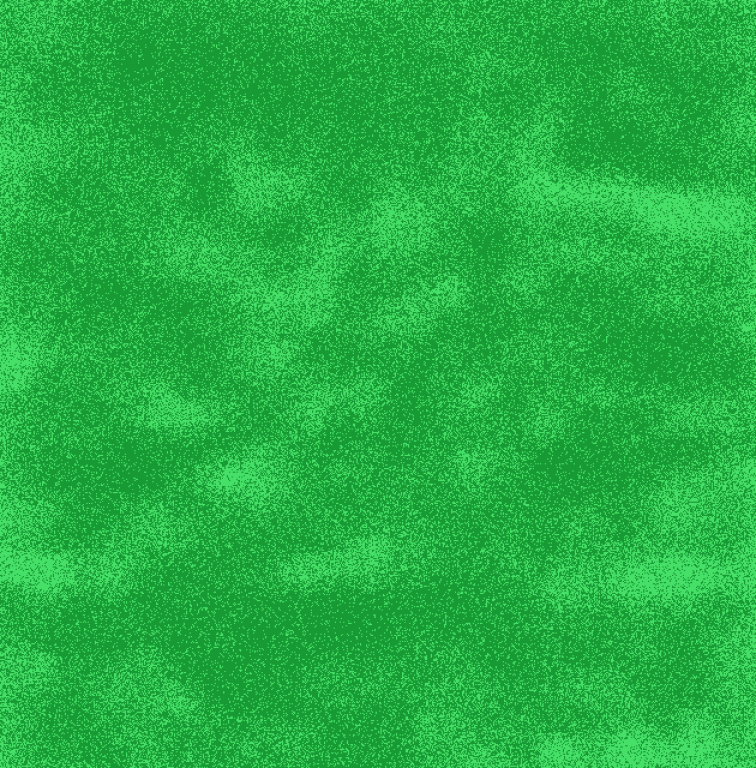
Write a WebGL 2 fragment shader that draws this texture.

```glsl
#version 300 es
precision highp float;
// Two-tone green stipple: every cell of a very fine square grid is dark or light.
// A cloudy density field with level streaks and brighter rims sets the odds of
// a light cell; each pixel averages the cells it covers, which softens edges.

uniform vec2 u_resolution;
out vec4 fragColor;

const vec3 DARK_GREEN = vec3(0.09, 0.60, 0.20);
const vec3 LIGHT_GREEN = vec3(0.275, 0.88, 0.41);

const float CELLS_PER_HEIGHT = 640.0;
const float BASE_DENSITY = 0.225;
const vec2 DENSITY_RANGE = vec2(0.05, 0.82);

// Scales in features per canvas height, amounts in the exponent of the density
const vec2 STREAK_SCALE = vec2(2.6, 10.0);
const vec2 CLOUD_SCALE = vec2(9.0, 14.0);
const vec2 PUFF_SCALE = vec2(20.0, 24.0);
const float STREAK_AMOUNT = 1.4;
const float CLOUD_AMOUNT = 1.6;
const float PUFF_AMOUNT = 1.2;

const float WARP_SCALE = 3.0;
const float WARP_AMOUNT = 0.10;
const float RIM_WIDTH = 0.05;
const float RIM_AMOUNT = 0.28;

// Integer hash of a lattice point, from 0 to 1
float hash(ivec2 cell, uint seed) {
    uvec2 q = uvec2(cell) * uvec2(1597u, 3643u) + seed * 7919u;
    uint h = q.x * 747796u + (q.y ^ (q.x >> 7));
    h = (h ^ (h >> 16)) * 0x7feb352du;
    h = (h ^ (h >> 15)) * 0x846ca68bu;
    h ^= h >> 16;
    return float(h >> 8) / 16777216.0;
}

// Smooth value noise
float noise(vec2 p, uint seed) {
    ivec2 i = ivec2(floor(p));
    vec2 f = fract(p);
    f = f * f * f * (f * (f * 6.0 - 15.0) + 10.0);
    float low = mix(hash(i, seed), hash(i + ivec2(1, 0), seed), f.x);
    float high = mix(hash(i + ivec2(0, 1), seed), hash(i + ivec2(1, 1), seed), f.x);
    return mix(low, high, f.y);
}

// Brightening along the four sides, broken up by noise
float rim(vec2 p, vec2 size) {
    vec2 toSide = min(p, size - p);
    vec2 glow = exp(-max(toSide, 0.0) / RIM_WIDTH);
    float sides = glow.x * (0.5 + noise(p * vec2(2.0, 5.0), 11u));
    float ends = glow.y * noise(p * vec2(5.0, 2.0), 12u);
    return sides + ends;
}

// Chance that a cell at p is light: wide dim ground, sparser bright clouds
float density(vec2 p, vec2 size) {
    vec2 bend = vec2(noise(p * WARP_SCALE, 1u), noise(p * WARP_SCALE, 2u)) - 0.5;
    vec2 q = p + WARP_AMOUNT * bend;
    float field = STREAK_AMOUNT * (noise(q * STREAK_SCALE, 3u) - 0.5);
    field += CLOUD_AMOUNT * (noise(q * CLOUD_SCALE, 4u) - 0.5);
    field += PUFF_AMOUNT * (noise(q * PUFF_SCALE, 5u) - 0.5);
    float d = BASE_DENSITY * exp(field) + RIM_AMOUNT * rim(p, size);
    return clamp(d, DENSITY_RANGE.x, DENSITY_RANGE.y);
}

void main() {
    vec2 size = u_resolution / u_resolution.y;
    float odds = density(gl_FragCoord.xy / u_resolution.y, size);

    // Square of cells under this pixel
    float footprint = CELLS_PER_HEIGHT / u_resolution.y;
    vec2 low = (gl_FragCoord.xy - 0.5) * footprint;
    vec2 high = low + footprint;
    ivec2 first = ivec2(floor(low));

    // Area average of the covered cells
    float light = 0.0;
    for (int y = 0; y < 3; y++) {
        for (int x = 0; x < 3; x++) {
            ivec2 cell = first + ivec2(x, y);
            vec2 share = min(high, vec2(cell) + 1.0) - max(low, vec2(cell));
            share = max(share, 0.0) / footprint;
            light += share.x * share.y * step(hash(cell, 21u), odds);
        }
    }
    fragColor = vec4(mix(DARK_GREEN, LIGHT_GREEN, light), 1.0);
}
```
